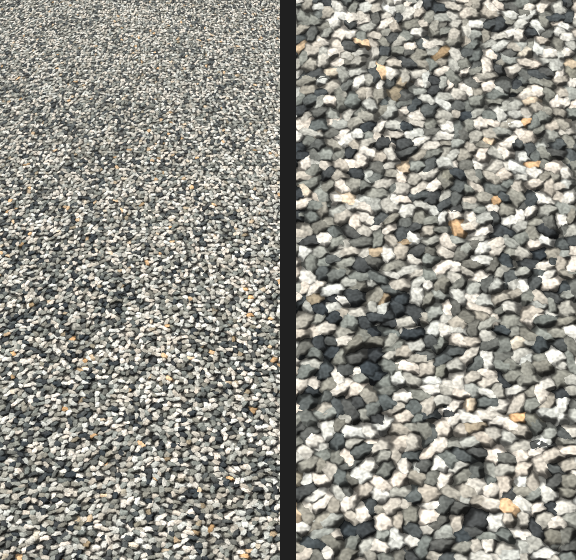
Left: the whole. Right: its middle third, enlarged.
Write a WebGL 1 fragment shader that draws this texture.

```glsl
precision highp float;

uniform vec2 u_resolution;

const float HORIZON = 2.87;     // height where stones would vanish, in canvas widths
const float STONE_SIZE = 0.025; // stone spacing at the bottom edge
const float FLATTENING = 1.2;
const vec2 TOWARD_LIGHT = vec2(-0.12, 0.22);

const vec3 SLATE = vec3(0.27, 0.29, 0.305);
const vec3 GREY = vec3(0.58, 0.59, 0.56);
const vec3 PALE = vec3(0.80, 0.79, 0.755);
const vec3 WHITE = vec3(0.98, 0.965, 0.93);
const vec3 OCHRE_TINT = vec3(1.02, 0.86, 0.68);
const vec3 HAZE = vec3(0.71, 0.71, 0.68);

vec2 hash2(vec2 p) {
  vec3 q = fract(p.xyx * vec3(0.1031, 0.1030, 0.0973));
  q += dot(q, q.yzx + 33.33);
  return fract((q.xx + q.yz) * q.zy);
}

float cornerSlope(vec2 corner, vec2 offset) {
  float angle = 6.2832 * hash2(corner).x;
  return dot(vec2(cos(angle), sin(angle)), offset);
}

float gradientNoise(vec2 p) {
  vec2 i = floor(p);
  vec2 f = p - i;
  vec2 w = f * f * f * (f * (f * 6.0 - 15.0) + 10.0);
  vec2 e = vec2(1.0, 0.0);
  float low = mix(cornerSlope(i, f), cornerSlope(i + e, f - e), w.x);
  float high = mix(cornerSlope(i + e.yx, f - e.yx), cornerSlope(i + 1.0, f - 1.0), w.x);
  return mix(low, high, w.y);
}

vec2 rotate(vec2 p, float angle) {
  float c = cos(angle);
  float s = sin(angle);
  return vec2(c * p.x + s * p.y, c * p.y - s * p.x);
}

// Distance to the centre of an uneven, angular chip
float chipDistance(vec2 p, float stretch) {
  vec2 q = p * vec2(1.0 / stretch, stretch);
  float sides = max(max(q.x, -0.85 * q.x - 0.3 * q.y), abs(q.y));
  return max(sides, max(0.75 * q.x + 0.6 * q.y, 0.6 * q.y - 0.75 * q.x));
}

// Flat tilted top with steep sides
float stoneHeight(vec2 offset, vec2 shape, vec2 seat) {
  float d = chipDistance(rotate(offset, 6.2832 * shape.x), mix(1.0, 1.45, shape.y));
  float tilt = dot(offset, rotate(vec2(0.3, 0.0), 6.2832 * seat.y));
  return 0.6 * seat.x + tilt - 2.4 * max(d - 0.3, 0.0);
}

vec2 toGround(vec2 p) {
  float nearness = max(HORIZON - p.y, 0.1) / HORIZON;
  vec2 ground = vec2((p.x - 0.5) / nearness, -log(nearness) * HORIZON * FLATTENING);
  return ground / STONE_SIZE + 200.0;
}

vec3 stoneColor(float tone, vec2 seed) {
  vec3 color = mix(SLATE, GREY, smoothstep(0.02, 0.38, tone));
  color = mix(color, PALE, smoothstep(0.30, 0.70, tone));
  color = mix(color, WHITE, smoothstep(0.65, 1.0, tone));
  color *= mix(vec3(0.98, 1.0, 1.0), vec3(1.03, 0.99, 0.95), seed.y);
  float ochre = step(0.96, seed.x) * smoothstep(0.2, 0.5, tone);
  return color * mix(vec3(1.0), OCHRE_TINT, ochre * (0.3 + 0.7 * seed.y));
}

vec3 gravel(vec2 ground, float patchTone) {
  // Roughened outlines
  vec2 wobble = vec2(gradientNoise(ground * 2.3), gradientNoise(ground * 2.3 + 50.0));
  vec2 point = ground + 0.16 * wobble;
  vec2 base = floor(point);
  float top = -9.0;
  float occluder = -9.0;
  vec2 stone = base;
  vec2 local = vec2(0.0);
  for (int y = -1; y <= 1; y++) {
    for (int x = -1; x <= 1; x++) {
      vec2 cell = base + vec2(float(x), float(y));
      vec2 shape = hash2(cell + 71.0);
      vec2 seat = hash2(cell + 23.0);
      vec2 offset = point - cell - 0.5 - 0.8 * (hash2(cell) - 0.5);
      float height = stoneHeight(offset, shape, seat);
      occluder = max(occluder, stoneHeight(offset + TOWARD_LIGHT, shape, seat));
      if (height > top) {
        top = height;
        stone = cell;
        local = offset;
      }
    }
  }

  // Stone colour, broken faces and fine mineral grain
  vec2 seed = hash2(stone + 137.0);
  vec3 color = stoneColor(clamp(seed.x + patchTone, 0.0, 1.0), hash2(stone + 311.0));
  vec2 face = rotate(local, 6.2832 * seed.y);
  float ridge = smoothstep(-0.06, 0.06, face.x + 0.3 * face.y + 0.1);
  float light = 1.0 + 0.12 * (ridge - 0.5) + 0.22 * gradientNoise(ground * 4.5);

  // Sides facing the light, cast shadows and deep crevices
  float rise = occluder - top;
  light += 0.12 * smoothstep(0.0, 0.4, -rise);
  float shadow = smoothstep(0.04, 0.55, rise);
  float crevice = 1.0 - smoothstep(-0.45, 0.12, top);
  return color * light * (1.0 - 0.55 * shadow) * (1.0 - 0.5 * crevice);
}

void main() {
  vec3 color = vec3(0.0);
  vec2 p = gl_FragCoord.xy / u_resolution.x;
  float patchTone = 0.13 * gradientNoise(p * 2.3 + 5.0) + 0.08 * gradientNoise(p * 7.0);
  patchTone += 0.03 + 0.06 * (p.x - 0.5);

  // Four samples per pixel smooth the edges
  for (int j = 0; j < 2; j++) {
    for (int i = 0; i < 2; i++) {
      vec2 shift = 0.5 * vec2(float(i), float(j)) - 0.25;
      color += 0.25 * gravel(toGround((gl_FragCoord.xy + shift) / u_resolution.x), patchTone);
    }
  }
  float haze = 0.2 * smoothstep(0.8, 2.0, p.y);
  gl_FragColor = vec4(mix(color, HAZE, haze), 1.0);
}
```
